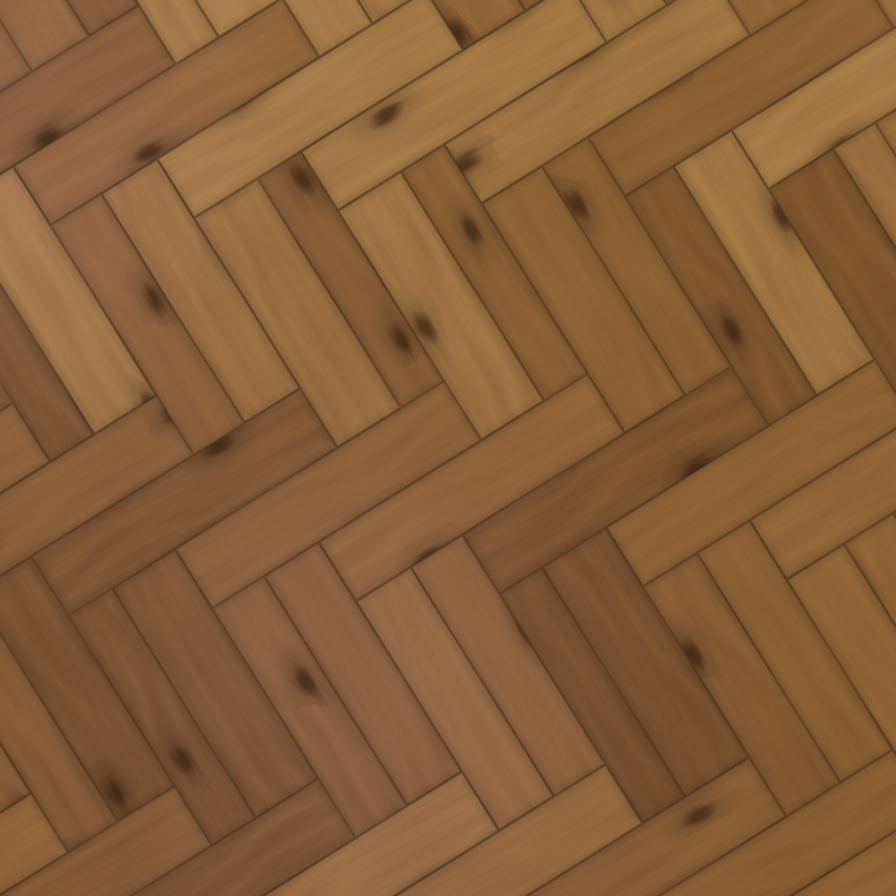
Give the GLSL for this texture, as a WebGL 2 fragment shader.

```glsl
#version 300 es
precision highp float;

uniform vec2 u_resolution;
out vec4 fragColor;

#define TILT 0.5585          // direction of the long single planks
#define ORIGIN vec2(0.397, 0.329)
#define SINGLE_LEN 0.354
#define SINGLE_WIDTH 0.0781
#define PAIR_LEN 0.3021
#define PAIR_WIDTH 0.1402    // two planks side by side
#define SPLIT_JITTER 0.22
#define SEAM 0.0026
#define TONE_SPREAD 0.50
#define GRAIN 0.16
#define KNOT_SHARE 0.10

const vec3 DARK_OAK = vec3(0.43, 0.28, 0.145);
const vec3 MID_OAK = vec3(0.54, 0.365, 0.20);
const vec3 HONEY = vec3(0.68, 0.51, 0.29);
const vec3 SEAM_COLOR = vec3(0.26, 0.165, 0.085);
const vec3 KNOT_COLOR = vec3(0.25, 0.145, 0.07);
const vec3 SHEEN = vec3(0.03, 0.025, 0.07);

struct Plank {
    vec2 pos;   // along, across
    vec2 size;  // length, width
    float seed;
};

float hash(vec2 p) {
    vec3 q = fract(p.xyx * vec3(0.1031, 0.1030, 0.0973));
    q += dot(q, q.yzx + 33.33);
    return fract((q.x + q.y) * q.z);
}

// Cellular noise: distance to the nearest point and that point's random value
vec2 cellular(vec2 p) {
    vec2 cell = floor(p), nearest = vec2(9.0, 0.0);
    for (int y = -1; y <= 1; y++)
    for (int x = -1; x <= 1; x++) {
        vec2 c = cell + vec2(x, y);
        vec2 point = c + 0.2 + 0.6 * vec2(hash(c), hash(c + 71.7));
        float d = length(p - point);
        if (d < nearest.x) nearest = vec2(d, hash(c + 19.3));
    }
    return nearest;
}

bool inside(vec2 p, vec2 size) {
    return all(greaterThanEqual(p, vec2(0.0))) && all(lessThan(p, size));
}

// Herringbone of single planks one way and paired planks the other way
Plank findPlank(vec2 p) {
    mat2 lattice = mat2(PAIR_WIDTH, -SINGLE_WIDTH,
                        PAIR_WIDTH - SINGLE_LEN, -PAIR_LEN - SINGLE_WIDTH);
    vec2 base = floor(inverse(lattice) * p);
    vec2 singleSize = vec2(SINGLE_LEN, SINGLE_WIDTH);
    Plank plank = Plank(vec2(0.01), singleSize, 0.5);
    for (int j = -1; j <= 1; j++)
    for (int i = -2; i <= 1; i++) {
        vec2 id = base + vec2(i, j);
        vec2 q = p - lattice * id;
        float seed = hash(id + 43.0);
        if (inside(q, singleSize)) plank = Plank(q, singleSize, seed);
        vec2 r = vec2(-q.y, q.x);
        if (inside(r, vec2(PAIR_LEN, PAIR_WIDTH))) {
            float split = PAIR_WIDTH * (0.5 + SPLIT_JITTER * (seed - 0.5));
            float second = step(split, r.y);
            r.y -= split * second;
            float width = mix(split, PAIR_WIDTH - split, second);
            plank = Plank(r, vec2(PAIR_LEN, width), hash(id + 91.0 + 37.0 * second));
        }
    }
    return plank;
}

vec3 parquet(vec2 uv) {
    float c = cos(TILT), s = sin(TILT);
    Plank plank = findPlank(mat2(c, -s, s, c) * (uv - ORIGIN));
    vec2 g = plank.pos;
    float seed = plank.seed;
    vec2 shift = vec2(seed * 57.0, seed * 131.0);

    // Grain: wavering fibres over broad streaks
    float bend = sin(g.x * 13.0 + seed * 40.0) + 0.5 * sin(g.x * 31.0 + seed * 90.0);
    float fibre = 0.5 * sin(g.y * 190.0 + 1.6 * bend + seed * 60.0)
                + 0.3 * sin(g.y * 430.0 - 1.3 * bend + g.x * 18.0)
                + 0.2 * sin(g.y * 870.0 + 2.0 * bend + g.x * 29.0);
    float streak = cellular(vec2(g.x * 7.0, g.y * 42.0 + 0.4 * bend) + shift).x - 0.45;

    // Plank tone under light that falls off towards the bottom
    float tone = 0.46 + TONE_SPREAD * (seed - 0.5) + 0.24 * (uv.y - 0.5)
               + GRAIN * (0.32 * fibre + 0.9 * streak);
    tone = clamp(tone, 0.0, 1.0);
    vec3 color = mix(DARK_OAK, MID_OAK, smoothstep(0.0, 0.45, tone));
    color = mix(color, HONEY, smoothstep(0.35, 1.0, tone));

    // Cool reflections on the varnish
    float sheen = exp(-9.0 * dot(uv - vec2(0.38, 0.18), uv - vec2(0.38, 0.18)))
                + exp(-10.0 * dot(uv - vec2(0.0, 0.82), uv - vec2(0.0, 0.82)));
    color += SHEEN * sheen;

    // Scattered knots with a soft stain
    vec2 knot = cellular(g * vec2(10.0, 19.0) + shift + 0.04 * fibre);
    float hasKnot = step(1.0 - KNOT_SHARE, knot.y);
    color = mix(color, KNOT_COLOR, hasKnot * 0.65 * smoothstep(0.26, 0.04, knot.x));
    color *= 1.0 - 0.14 * hasKnot * smoothstep(0.6, 0.1, knot.x);

    // Seams of uneven depth and a faint shade beside them
    vec2 border = min(g, plank.size - g);
    float edge = min(border.x, border.y);
    float wear = 0.42 + 0.25 * seed + 0.13 * sin(g.x * 24.0 + seed * 50.0);
    color *= 1.0 - 0.10 * smoothstep(0.012, 0.0, edge);
    return mix(color, SEAM_COLOR, wear * smoothstep(SEAM, 0.0, edge));
}

void main() {
    // Four samples smooth the plank borders
    vec3 color = vec3(0.0);
    for (int k = 0; k < 4; k++) {
        vec2 offset = vec2(k % 2, k / 2) * 0.5 - 0.25;
        color += parquet((gl_FragCoord.xy + offset) / u_resolution.y);
    }
    fragColor = vec4(color * 0.25, 1.0);
}
```
